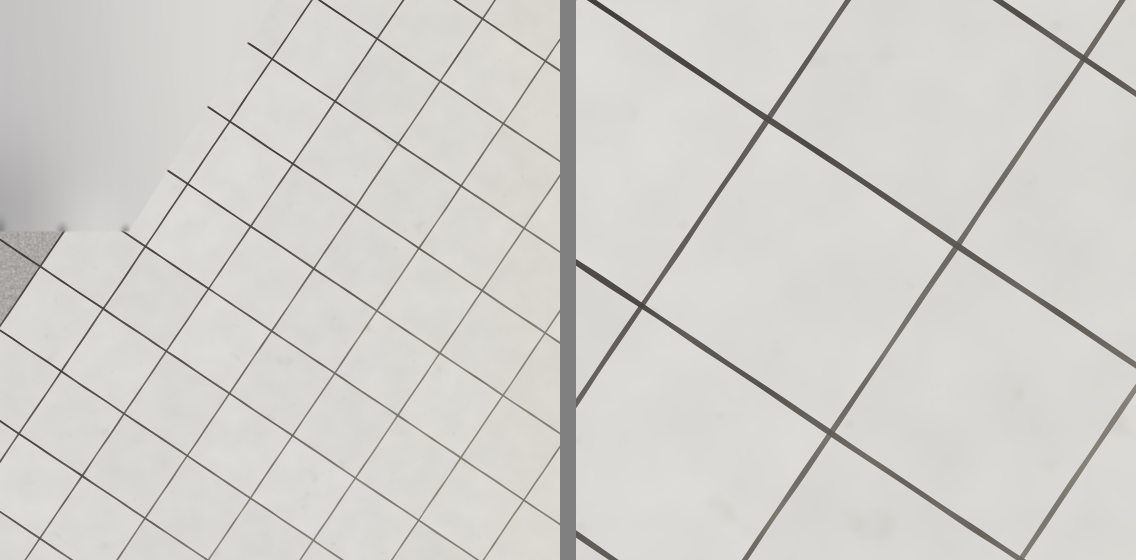
Left: the whole. Right: its middle third, enlarged.
This texture is drawn by a Shadertoy shader. Its source:

```glsl
// Slanted grid of pale square stone tiles with thin dark joints, a granite corner and a smooth hazy patch.

const vec2 GRID_ORIGIN = vec2(0.4857, 0.8945);
const vec2 STEP_U = vec2(0.1126, -0.0755);   // one tile down to the right
const vec2 STEP_V = vec2(-0.0753, -0.1115);  // one tile down to the left
const float TILE_SIZE = 0.135;
const float JOINT_HALF_WIDTH = 0.0016;

const vec3 STONE = vec3(0.855, 0.85, 0.835);
const vec3 STAIN = vec3(0.75, 0.725, 0.68);
const vec3 GRANITE = vec3(0.67, 0.655, 0.645);
const vec3 HAZE = vec3(0.765, 0.76, 0.76);
const vec3 JOINT_DARK = vec3(0.23, 0.21, 0.20);
const vec3 JOINT_PALE = vec3(0.52, 0.50, 0.46);

float hash(vec2 p) {
    vec3 q = fract(p.xyx * vec3(0.1031, 0.1030, 0.0973));
    q += dot(q, q.yzx + 33.33);
    return fract((q.x + q.y) * q.z);
}

vec2 gradient(vec2 cell) {
    float angle = 6.2832 * hash(cell);
    return vec2(cos(angle), sin(angle));
}

float gradientNoise(vec2 p) {
    vec2 i = floor(p), f = fract(p);
    vec2 w = f * f * f * (f * (f * 6.0 - 15.0) + 10.0);
    vec2 e = vec2(0.0, 1.0);
    float low = mix(dot(gradient(i), f), dot(gradient(i + e.yx), f - e.yx), w.x);
    float high = mix(dot(gradient(i + e.xy), f - e.xy), dot(gradient(i + e.yy), f - e.yy), w.x);
    return mix(low, high, w.y);
}

float fbm(vec2 p) {
    float sum = 0.0, amplitude = 0.5;
    for (int k = 0; k < 4; k++) {
        sum += amplitude * gradientNoise(p);
        p = mat2(1.6, 1.2, -1.2, 1.6) * p + 7.3;
        amplitude *= 0.5;
    }
    return sum;
}

float blob(vec2 p, vec2 center, vec2 radius) {
    vec2 d = (p - center) / radius;
    return exp(-dot(d, d));
}

// Stone surface: tint per tile, soft mottling and sparse stains
vec3 stoneColor(vec2 p, vec2 tile) {
    vec2 q = p + 3.0 * hash(tile);
    vec3 color = STONE + 0.014 * (hash(tile + 17.0) - 0.5) + 0.03 * fbm(q * 22.0);
    color -= vec3(0.0, 0.004, 0.014) * smoothstep(0.5, 1.0, p.x);
    float stain = smoothstep(0.24, 0.5, fbm(q * 15.0 + 4.0));
    float fleck = smoothstep(0.44, 0.62, gradientNoise(q * 60.0));
    return mix(color, STAIN, 0.35 * stain + 0.12 * fleck);
}

vec3 graniteColor(vec2 p) {
    return GRANITE + 0.09 * gradientNoise(p * 230.0) + 0.06 * gradientNoise(p * 110.0);
}

// Coverage of the joints along both tile axes
vec2 jointCoverage(vec2 grid, vec2 p, float pixel) {
    vec2 wobble = 0.005 * vec2(gradientNoise(p * 17.0), gradientNoise(p * 17.0 + 9.0));
    vec2 dist = abs(fract(grid + wobble + 0.5) - 0.5) * TILE_SIZE;
    vec2 halfWidth = JOINT_HALF_WIDTH * vec2(0.95, 1.05) * (1.0 + 0.3 * gradientNoise(p * 30.0));
    return 1.0 - smoothstep(halfWidth - 0.6 * pixel, halfWidth + 0.6 * pixel, dist);
}

// Joints fade from dark at the upper left to pale at the lower right
vec3 jointColor(vec2 p, float alongV) {
    float fade = smoothstep(-0.55, 0.75, p.x - p.y + 0.12 * alongV);
    float wear = 0.3 * gradientNoise(p * 24.0);
    return mix(JOINT_DARK, JOINT_PALE, clamp(fade + wear, 0.0, 1.0));
}

// Hazy patch: grey at the left, melting into the stone colour
vec3 hazeColor(vec2 p) {
    vec3 color = mix(HAZE, STONE, smoothstep(-0.05, 0.45, p.x + 0.12 * (p.y - 0.8)));
    color -= 0.085 * blob(p, vec2(0.0, 0.62), vec2(0.1, 0.13));
    color += 0.04 * blob(p, vec2(0.17, 0.58), vec2(0.06, 0.08));
    color += 0.006 * gradientNoise(vec2(p.x * 60.0, p.y * 4.0));
    float smudge = blob(p, vec2(0.111, 0.587), vec2(0.009, 0.012))
                 + blob(p, vec2(0.224, 0.588), vec2(0.007, 0.009))
                 + blob(p, vec2(0.0, 0.59), vec2(0.01, 0.018));
    return mix(color, vec3(0.38, 0.38, 0.42), 0.5 * smudge);
}

float hazeMask(vec2 p, float pixel) {
    float above = p.y - 0.585;
    float leftOf = 0.231 + 0.63 * above - p.x;
    return smoothstep(-pixel, pixel + 0.003, min(above, leftOf));
}

void mainImage(out vec4 fragColor, in vec2 fragCoord) {
    vec2 p = fragCoord / iResolution.xy;
    float pixel = 1.0 / min(iResolution.x, iResolution.y);
    vec2 grid = inverse(mat2(STEP_U, STEP_V)) * (p - GRID_ORIGIN);

    // Tiles
    bool isGranite = grid.x < -1.0 && grid.y > 3.0 && grid.y < 5.0;
    vec3 color = isGranite ? graniteColor(p) : stoneColor(p, floor(grid));

    // Joints
    vec2 joint = jointCoverage(grid, p, pixel);
    color = mix(color, jointColor(p, 1.0), 0.9 * joint.x);
    color = mix(color, jointColor(p, 0.0), 0.95 * joint.y);

    // Haze over the upper left
    color = mix(color, hazeColor(p), hazeMask(p, pixel));
    fragColor = vec4(color, 1.0);
}
```
